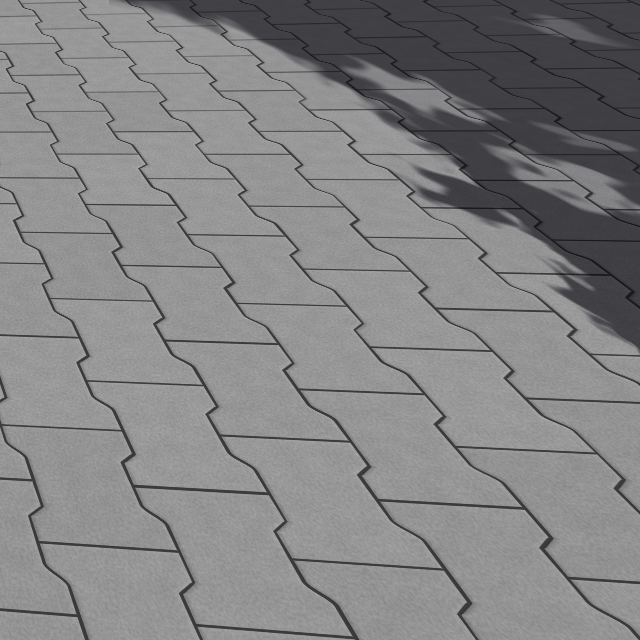
Reproduce this texture procedurally as a WebGL 2 fragment shader.

```glsl
#version 300 es
precision highp float;
// Interlocking bone-shaped concrete pavers on a plane seen in perspective.
// A homography maps the canvas to paver units (column, row); wavy seams cut
// the columns, straight joints cut the rows, and a frayed tree shade lies on top.

uniform vec2 u_resolution;
out vec4 fragColor;

const vec3 CONCRETE = vec3(0.582, 0.582, 0.586);
const vec3 JOINT = vec3(0.19, 0.19, 0.20);
const vec3 SHADE_TINT = vec3(0.42, 0.42, 0.45);
const float BULGE = 0.14;        // sideways step of a seam, in columns
const float SEAM_HALF = 0.014;
const float JOINT_HALF = 0.010;

// Columns: image of one paver column, of one paver row, and of the plane origin.
const mat3 PLANE_TO_VIEW = mat3(
    0.1573, -0.0040, -0.0174,
    0.0482,  0.0720, -0.1217,
    0.1341,  0.5951,  1.0);

float hash(vec2 p) {
    vec3 q = fract(vec3(p.xyx) * 0.1031);
    q += dot(q, q.yzx + 33.33);
    return fract((q.x + q.y) * q.z);
}

vec2 gradient(vec2 cell) {
    float a = 6.2832 * hash(cell);
    return vec2(cos(a), sin(a));
}

float gradientNoise(vec2 p) {
    vec2 i = floor(p), f = fract(p);
    vec2 w = f * f * f * (f * (f * 6.0 - 15.0) + 10.0);
    vec2 e = vec2(0.0, 1.0);
    float low = mix(dot(gradient(i), f), dot(gradient(i + e.yx), f - e.yx), w.x);
    float high = mix(dot(gradient(i + e), f - e), dot(gradient(i + e.yy), f - e.yy), w.x);
    return mix(low, high, w.y);
}

vec2 rotate(vec2 p, float a) {
    return vec2(cos(a) * p.x + sin(a) * p.y, cos(a) * p.y - sin(a) * p.x);
}

// Row coordinate of a column; every other column is shifted by half a paver.
float rowIn(float column, float v) {
    return v - 0.5 * mod(column, 2.0);
}

// Position of the seam on the left of a column.
float seamAt(float column, float v) {
    float f = fract(rowIn(column, v));
    float rise = smoothstep(0.15, 0.31, f);
    float fall = clamp((f - 0.715) / 0.085, 0.0, 1.0);
    return column + BULGE * (rise - fall);
}

// Distance to a seam, corrected for the local slant of the seam.
float seamDistance(float column, vec2 st) {
    float h = 0.01;
    float slope = (seamAt(column, st.y + h) - seamAt(column, st.y - h)) / (2.0 * h);
    return abs(st.x - seamAt(column, st.y)) / sqrt(1.0 + 0.5 * slope * slope);
}

// Smooth line coverage that fades once it is thinner than the footprint.
float stroke(float d, float halfWidth, float footprint) {
    float s = max(halfWidth, footprint);
    return (1.0 - smoothstep(s - footprint, s + footprint, d)) * halfWidth / s;
}

// Soft elongated patch with frayed, leaf-like borders.
float streak(vec2 p, vec2 center, vec2 size, float angle) {
    vec2 q = rotate(p - center, angle);
    float fray = gradientNoise(vec2(q.x * 12.0, q.y * 70.0) + center * 37.0);
    return 1.0 - smoothstep(0.55, 1.05, length(q / size) + 0.9 * fray);
}

float treeShade(vec2 p) {
    float t = max(p.x - 0.17, 0.0);
    vec2 q = rotate(p, -0.42);
    float fray = gradientNoise(q * vec2(9.0, 45.0)) + 0.5 * gradientNoise(q * vec2(22.0, 90.0));
    float border = 1.0 - 0.14 * t - 0.63 * t * t + (0.01 + 0.07 * t) * fray;
    float shade = smoothstep(-0.012, 0.014, p.y - border) * step(0.17, p.x);
    shade = max(shade, streak(p, vec2(0.735, 0.69), vec2(0.11, 0.028), -0.40));
    shade = max(shade, streak(p, vec2(0.95, 0.52), vec2(0.10, 0.035), -0.60));
    float light = streak(p, vec2(0.65, 0.855), vec2(0.12, 0.024), -0.38);
    light = max(light, streak(p, vec2(0.90, 0.715), vec2(0.15, 0.032), -0.40));
    light = max(light, 0.5 * streak(p, vec2(0.89, 0.955), vec2(0.10, 0.013), -0.20));
    light = max(light, 0.5 * streak(p, vec2(0.91, 0.785), vec2(0.08, 0.012), -0.25));
    return shade * (1.0 - 0.8 * light);
}

void main() {
    vec2 p = gl_FragCoord.xy / u_resolution;
    vec3 plane = inverse(PLANE_TO_VIEW) * vec3(p.x, 1.0 - p.y, 1.0);
    vec2 st = plane.xy / plane.z;
    vec2 dx = dFdx(st), dy = dFdy(st);
    vec2 footprint = 0.6 * sqrt(dx * dx + dy * dy);

    // Find the paver and the distances to its borders.
    float column = floor(st.x);
    if (st.x < seamAt(column, st.y)) column -= 1.0;
    float row = rowIn(column, st.y);
    float left = seamDistance(column, st);
    float right = seamDistance(column + 1.0, st);
    float across = min(fract(row), 1.0 - fract(row));

    // Concrete: tone per paver, soft mottling, and grain that fades far away.
    float tone = 0.024 * (hash(vec2(column, floor(row)) + 40.0) - 0.5);
    tone += 0.025 * gradientNoise(st * vec2(5.0, 7.0)) + 0.012 * p.y;
    float grainFade = 1.0 - smoothstep(0.006, 0.022, footprint.x);
    tone += grainFade * (0.05 * gradientNoise(st * 38.0) + 0.04 * gradientNoise(st * 71.0));
    vec3 color = CONCRETE + tone;

    // Bevels: lit on the right and far rims, dim on the left rim.
    color += 0.035 * (1.0 - smoothstep(0.015, 0.065, right));
    color -= 0.085 * (1.0 - smoothstep(0.012, 0.060, left));
    color += 0.020 * (1.0 - smoothstep(0.012, 0.045, fract(row)));

    // Dark gaps of uneven width.
    float wear = 1.0 + 0.7 * gradientNoise(st * vec2(1.3, 2.1));
    float gap = stroke(min(left, right), SEAM_HALF * wear, footprint.x);
    float rowWear = 0.75 + 0.5 * hash(vec2(column, floor(row + 0.5)) + 90.0);
    gap = max(gap, stroke(across, JOINT_HALF * rowWear, footprint.y));
    color = mix(color, JOINT, 0.9 * gap);

    color *= mix(vec3(1.0), SHADE_TINT, treeShade(p));
    fragColor = vec4(color, 1.0);
}
```
